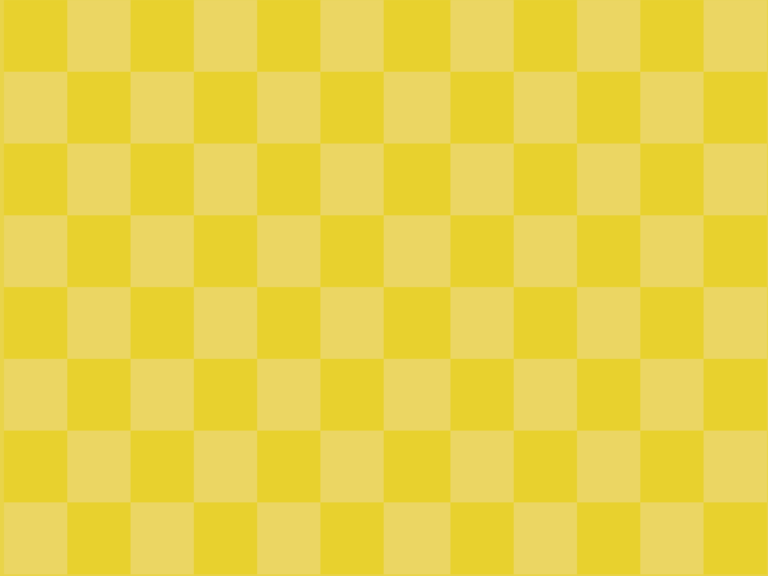
Write a WebGL 1 fragment shader that draws this pattern.

```glsl
precision highp float;

uniform vec2 u_resolution;

// Sign that flips softly from +1 to -1 across an edge
float flip(float distanceToEdge, float softness) {
  return 1.0 - 2.0 * smoothstep(-softness, softness, distanceToEdge);
}

// Wrapped strip around a centre: 1 inside, 0 outside
float seam(float x, float centre, float halfWidth, float softness) {
  float d = abs(fract(x - centre + 0.5) - 0.5);
  return 1.0 - smoothstep(halfWidth - softness, halfWidth + softness, d);
}

// Eleven inner column edges; the seventh column is slightly wider
float columnSign(float x, float softness) {
  float s = 1.0;
  for (int i = 1; i < 12; i++) {
    float k = float(i);
    float edge = 0.0052 + 0.0824 * k + 0.0045 * step(6.5, k);
    s *= flip(x - edge, softness);
  }
  return s;
}

// Seven inner row edges, counted from the top
float rowSign(float y, float softness) {
  float s = 1.0;
  for (int i = 1; i < 8; i++) {
    s *= flip(y - 0.1246 * float(i), softness);
  }
  return s;
}

void main() {
  vec2 uv = gl_FragCoord.xy / u_resolution;
  uv.y = 1.0 - uv.y;
  vec2 soft = vec2(0.0012, 0.0016);

  float checker = columnSign(uv.x, soft.x) * rowSign(uv.y, soft.y);

  // Narrow blended strips where the pattern wraps
  checker *= 1.0 - seam(uv.x, 0.0019, 0.0033, soft.x);
  checker *= 1.0 - seam(uv.y, 0.9985, 0.0016, soft.y);

  vec3 paleYellow = vec3(0.92, 0.84, 0.39);
  vec3 deepYellow = vec3(0.91, 0.82, 0.18);
  gl_FragColor = vec4(mix(paleYellow, deepYellow, 0.5 + 0.5 * checker), 1.0);
}
```
